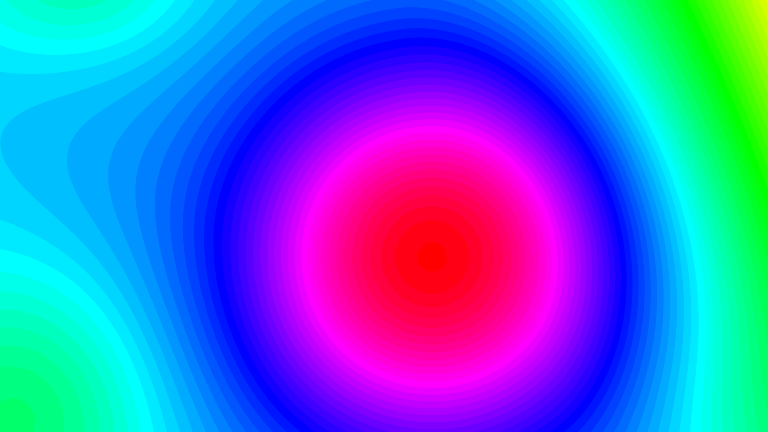
Give the GLSL for this background, as a WebGL 1 fragment shader.

```glsl
precision highp float;
// Banded rainbow height field: a red core ringed by magenta, blue, cyan and green.

uniform vec2 u_resolution;

const float BANDS_PER_HUE = 12.0; // colour steps between neighbouring pure hues
const float BAND_OFFSET = 0.8;    // shifts the steps so the core disc stays small

// Soft elliptical bump, 1 at its centre
float bump(vec2 p, vec2 centre, vec2 radius) {
    vec2 q = (p - centre) / radius;
    return exp(-dot(q, q));
}

// Hue distance from red: 1 magenta, 2 blue, 3 cyan, 4 green, 5 yellow
float hueField(vec2 p) {
    // Basin around the core
    float h = 2.8 * (1.0 - bump(p, vec2(1.0, 0.405), vec2(0.453)));

    // Slope rising to the upper right
    float rise = max(p.x + 0.4 * p.y - 1.3, 0.0);
    h += 2.72 * rise * rise;

    // Hills in the corners and a dip between the left ones
    h += 0.75 * bump(p, vec2(0.04, 0.03), vec2(0.33));
    h += 0.48 * bump(p, vec2(0.18, 1.05), vec2(0.27, 0.18));
    h += 0.14 * bump(p, vec2(1.72, 0.0), vec2(0.25));
    h -= 0.08 * bump(p, vec2(0.20, 0.60), vec2(0.25));
    return h;
}

// Staircase whose risers are blended over the given width
float softSteps(float level, float width) {
    float w = clamp(width, 0.001, 1.0);
    return floor(level) + smoothstep(1.0 - w, 1.0, fract(level));
}

// Fully saturated colour, walking from red through magenta
vec3 spectrum(float hue) {
    vec3 wheel = mod(6.0 - hue + vec3(0.0, 4.0, 2.0), 6.0);
    return clamp(abs(wheel - 3.0) - 1.0, 0.0, 1.0);
}

void main() {
    // Canvas height is one unit
    float pixel = 1.0 / u_resolution.y;
    vec2 p = gl_FragCoord.xy * pixel;

    // Field value and its change across one pixel
    float h = hueField(p);
    vec2 change = vec2(hueField(p + vec2(pixel, 0.0)),
                       hueField(p + vec2(0.0, pixel))) - h;

    // Colour bands with smooth edges
    float level = h * BANDS_PER_HUE + BAND_OFFSET;
    float band = softSteps(level, length(change) * BANDS_PER_HUE);
    gl_FragColor = vec4(spectrum(band / BANDS_PER_HUE), 1.0);
}
```
